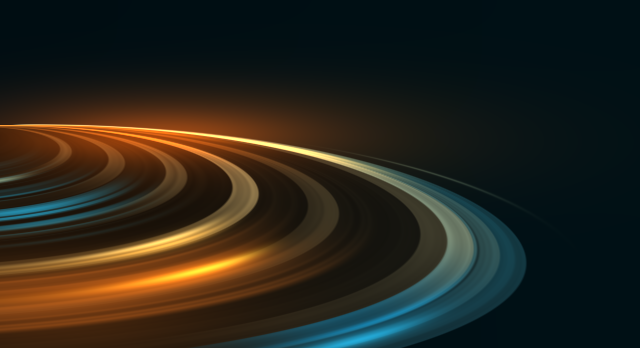
A WebGL 1 fragment shader for this background:

```glsl
precision highp float;

uniform vec2 u_resolution;

float hash(float n) {
  return fract(sin(n * 12.9898) * 43758.5453);
}

float noise(float x) {
  float f = fract(x);
  return mix(hash(floor(x)), hash(floor(x) + 1.0), f * f * (3.0 - 2.0 * f));
}

float bell(float x, float center, float width) {
  float d = (x - center) / width;
  return exp(-d * d);
}

float spot(vec2 p, vec2 center, vec2 size) {
  vec2 d = (p - center) / size;
  return exp(-dot(d, d));
}

// Nested ellipses sharing a top tangent: x = ring radius, y = side (-1 top, 1 bottom)
vec2 ringSpace(vec2 p) {
  float x = p.x + 0.146;
  float y = max(0.636 - p.y + 0.05 * x - 0.025 * x * x, 0.0005);
  float radius = (x * x * 0.06 + y * y) / (0.49 * y);
  return vec2(radius - 0.146, y / (0.245 * radius) - 1.0);
}

float band(float r, float inner, float outer, float soft) {
  return smoothstep(inner - soft, inner + soft, r)
       * (1.0 - smoothstep(outer - soft, outer + soft, r));
}

void main() {
  vec2 p = gl_FragCoord.xy / u_resolution.y;
  vec2 ring = ringSpace(p);
  float r = ring.x;
  float side = ring.y;
  float pixel = 1.0 / u_resolution.y;
  float spread = abs(ringSpace(p + vec2(0.0, pixel)).x - r)
               + abs(ringSpace(p + vec2(pixel, 0.0)).x - r);
  float soft = clamp(spread * 0.7, 0.004, 0.5);
  float detail = 1.0 - smoothstep(0.008, 0.035, spread);
  float streak = mix(0.5, noise(r * 38.0) * 0.6 + noise(r * 95.0) * 0.4, detail);

  // Dark backdrop and the brown disk
  vec3 color = mix(vec3(0.0, 0.05, 0.07), vec3(0.0, 0.065, 0.085), p.x * 0.5);
  color += vec3(0.10, 0.045, 0.0) * spot(p, vec2(0.85, 0.59), vec2(0.65, 0.17));
  float disk = 1.0 - smoothstep(1.512 - soft, 1.512 + soft, r);
  vec3 floorColor = mix(vec3(0.10, 0.07, 0.035), vec3(0.08, 0.08, 0.06), smoothstep(0.3, 1.3, p.x));
  color = mix(color, floorColor * (0.8 + 0.4 * streak), disk);

  // Orange haze around the rim
  color += vec3(0.27, 0.10, 0.01) * spot(p, vec2(0.42, 0.62), vec2(0.55, 0.12));
  color += vec3(0.28, 0.10, 0.0) * spot(p, vec2(0.46, 0.61), vec2(0.33, 0.06));

  // Inner bands, tan on the right and orange at the top
  float top = 1.0 - smoothstep(-0.95, -0.25, side);
  float lowerFade = 1.0 - 0.8 * smoothstep(0.0, 0.85, side);
  for (int i = 0; i < 5; i++) {
    float n = float(i);
    float outer = 0.206 + 0.14 * n + 0.013 * n * n;
    float mask = band(r, outer - 0.033 - 0.014 * n, outer, soft);
    float gain = 0.23 + 0.37 * bell(n, 3.0, 0.6) - 0.08 * step(3.5, n);
    vec3 tint = mix(vec3(0.72, 0.62, 0.40), vec3(1.3, 0.62, 0.14), top);
    color += tint * mask * gain * lowerFade * (0.75 + 0.5 * streak);
    color += vec3(0.5, 0.38, 0.18) * bell(r, outer, soft + 0.004) * top * gain * 0.6;
  }

  // Brown sweeps on the lower left
  float sweep = band(r, 0.76, 0.86, 0.03) + band(r, 0.93, 1.08, 0.015) * 0.8;
  color += vec3(0.28, 0.13, 0.03) * sweep * bell(side, 0.8, 0.4) * (0.5 + 0.8 * streak);
  color += vec3(0.20, 0.09, 0.02) * spot(p, vec2(0.12, 0.12), vec2(0.5, 0.15));

  // Bright gold and orange streaks
  float goldArc = bell(side, 0.70, 0.25);
  color += vec3(0.95, 0.68, 0.25) * bell(r, 0.715, 0.035) * goldArc * (0.55 + 0.8 * streak);
  color += vec3(0.45, 0.40, 0.25) * bell(r, 0.70, 0.012) * goldArc;
  float emberArc = bell(side, 0.74, 0.23);
  color += vec3(1.0, 0.46, 0.06) * bell(r, 0.895, 0.045) * emberArc;
  color += vec3(0.30, 0.42, 0.13) * bell(r, 0.89, 0.018) * bell(side, 0.69, 0.16);

  // Blue streaks inside the small rings
  float innerBlue = spot(p, vec2(0.04, 0.41), vec2(0.27, 0.085)) * smoothstep(0.0, 0.5, side);
  color += vec3(0.02, 0.48, 0.65) * innerBlue * smoothstep(0.35, 0.85, streak);
  color += vec3(0.35, 0.50, 0.45) * bell(r, 0.20, 0.012) * spot(p, vec2(0.0, 0.47), vec2(0.09, 0.04));

  // Outer bands run from gold through pale teal to blue
  float goldRim = bell(side, -0.80, 0.19);
  float bottomFade = 1.0 - smoothstep(0.65, 0.98, side);
  float blue = smoothstep(-0.1, 0.65, side);
  color += vec3(0.15, 0.14, 0.10) * band(r, 1.208, 1.285, soft) * bottomFade * (1.0 - 0.6 * blue);
  for (int j = 0; j < 3; j++) {
    float n = float(j);
    float inner = 1.285 + 0.0757 * n;
    float mask = band(r, inner, inner + 0.0757, soft);
    vec3 tint = mix(vec3(0.36, 0.42, 0.36), vec3(0.0, 0.16, 0.22), sqrt(n * 0.5));
    tint = mix(tint, vec3(0.0, 0.22, 0.32) * (1.0 - 0.2 * n), blue);
    tint += vec3(0.70, 0.48, 0.16) * goldRim * (1.0 - 0.3 * n);
    color += tint * mask * bottomFade * (0.75 + 0.5 * streak);
  }
  color += vec3(0.05, 0.40, 0.52) * bell(r, 1.42, 0.03) * bell(side, 0.67, 0.17);
  color += vec3(0.0, 0.22, 0.32) * bell(r, 1.36, 0.012) * bell(side, 0.55, 0.25);
  color *= 1.0 - 0.45 * bell(r, 1.374, 0.005) * detail * bell(side, 0.1, 0.5);

  // Glowing crest and the faint outer line
  float crest = bell(r, 1.40, 0.045 + soft * 0.4);
  color += vec3(0.45, 0.35, 0.16) * crest * bell(side, -0.78, 0.14);
  color += vec3(0.75, 0.40, 0.08) * bell(r, 1.12, 0.06 + soft * 0.5) * bell(side, -0.93, 0.12) * 0.7;
  float outerLine = bell(r, 1.69, 0.008 + soft * 0.7);
  color += vec3(0.15, 0.17, 0.13) * outerLine * spot(p, vec2(1.25, 0.5), vec2(0.22, 0.2));

  gl_FragColor = vec4(clamp(color, 0.0, 1.0), 1.0);
}
```
